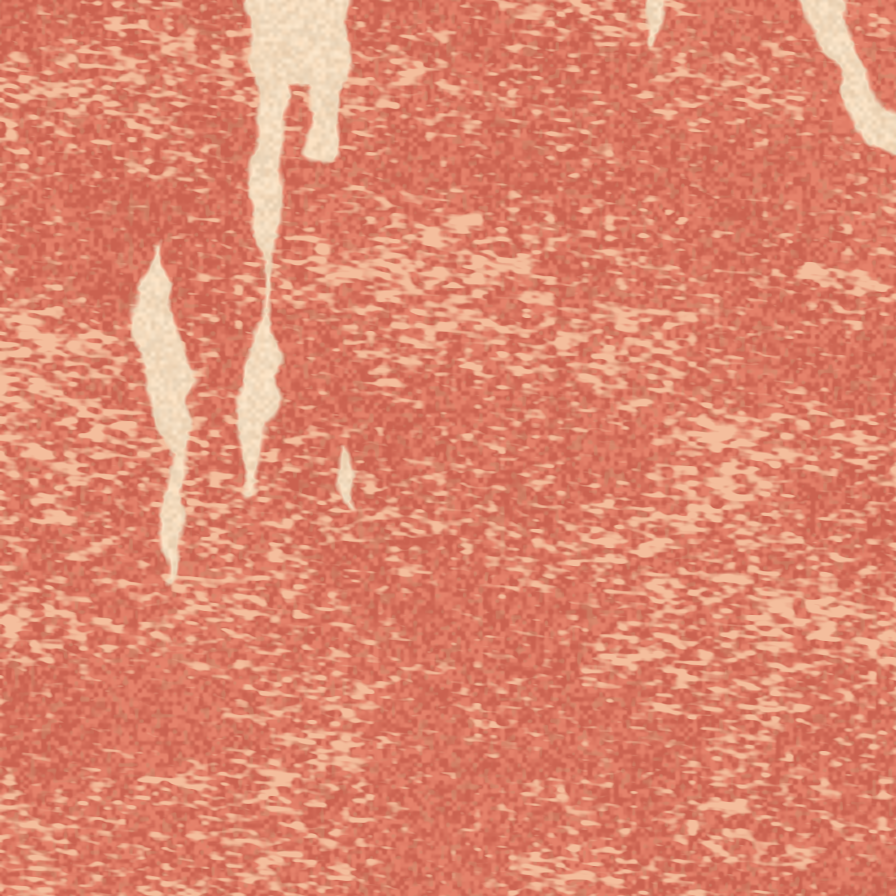
This texture is drawn by a Shadertoy shader. Its source:

```glsl
#define RED    vec3(0.795, 0.385, 0.315)
#define CORAL  vec3(0.900, 0.510, 0.420)
#define PEACH  vec3(0.955, 0.740, 0.610)
#define OLIVE  vec3(0.800, 0.550, 0.430)
#define CREAM  vec3(0.950, 0.855, 0.740)
#define GRAIN_FREQ 205.0
#define FLECK_FREQ vec2(75.0, 180.0)
#define FLECK_START 0.55
#define FLECK_FULL  0.86
#define EDGE_BLUR   0.0035

float hash(vec2 cell) {
    vec3 q = fract(vec3(cell.xyx) * 0.1031);
    q += dot(q, q.yzx + 33.33);
    return fract((q.x + q.y) * q.z);
}

float noise(vec2 p) {
    vec2 cell = floor(p), f = fract(p);
    f = f * f * (3.0 - 2.0 * f);
    float low  = mix(hash(cell), hash(cell + vec2(1, 0)), f.x);
    float high = mix(hash(cell + vec2(0, 1)), hash(cell + vec2(1, 1)), f.x);
    return mix(low, high, f.y);
}

float fbm(vec2 p) {
    float sum = 0.0, weight = 0.5;
    for (int i = 0; i < 4; i++) {
        sum += weight * noise(p);
        p = p * 2.03 + 17.3;
        weight *= 0.5;
    }
    return sum / 0.9375;
}

float glow(vec2 p, vec2 center, vec2 size) {
    vec2 d = (p - center) / size;
    return exp(-dot(d, d));
}

// Segment whose radius (z) changes from end to end
float taper(vec2 p, vec3 a, vec3 b) {
    vec2 along = b.xy - a.xy, rel = p - a.xy;
    float h = clamp(dot(rel, along) / dot(along, along), 0.0, 1.0);
    return length(rel - along * h) - mix(a.z, b.z, h);
}

// Run of paint that swells and thins
float drip(vec2 p, vec3 knots[6]) {
    float d = 1.0;
    for (int i = 0; i < 5; i++) d = min(d, taper(p, knots[i], knots[i + 1]));
    return d;
}

float roundBox(vec2 p, vec2 halfSize, float radius) {
    vec2 q = abs(p) - halfSize + radius;
    return length(max(q, 0.0)) + min(max(q.x, q.y), 0.0) - radius;
}

// Distance to all bare cream areas
float bareAreas(vec2 p) {
    p += 0.014 * (vec2(noise(p * 38.0), noise(p * 38.0 + 50.0)) - 0.5);
    float d = drip(p, vec3[6](
        vec3(0.178, 0.722, 0.003), vec3(0.170, 0.651, 0.025),
        vec3(0.189, 0.577, 0.029), vec3(0.198, 0.492, 0.005),
        vec3(0.191, 0.427, 0.014), vec3(0.191, 0.352, 0.004)));
    d = min(d, drip(p, vec3[6](
        vec3(0.304, 0.915, 0.018), vec3(0.295, 0.755, 0.016),
        vec3(0.298, 0.712, 0.004), vec3(0.298, 0.655, 0.004),
        vec3(0.291, 0.585, 0.024), vec3(0.279, 0.445, 0.004))));
    d = min(d, drip(p, vec3[6](
        vec3(0.900, 1.040, 0.020), vec3(0.915, 1.010, 0.020),
        vec3(0.945, 0.930, 0.013), vec3(0.970, 0.865, 0.016),
        vec3(1.010, 0.843, 0.017), vec3(1.040, 0.840, 0.017))));
    d = min(d, roundBox(p - vec2(0.331, 0.980), vec2(0.057, 0.075), 0.03));
    d = min(d, taper(p, vec3(0.367, 0.930, 0.018), vec3(0.358, 0.832, 0.017)));
    d = min(d, taper(p, vec3(0.382, 0.498, 0.002), vec3(0.385, 0.468, 0.011)));
    d = min(d, taper(p, vec3(0.385, 0.468, 0.011), vec3(0.391, 0.437, 0.003)));
    return min(d, taper(p, vec3(0.737, 1.010, 0.014), vec3(0.728, 0.957, 0.005)));
}

void mainImage(out vec4 fragColor, in vec2 fragCoord) {
    vec2 p = fragCoord / iResolution.y;

    // Fine grain over slow shade changes
    float grain = noise(p * GRAIN_FREQ);
    float tint = noise(p * GRAIN_FREQ * 0.8 + 91.0);
    float shade = fbm(p * vec2(5.0, 4.0) + 7.0) - 0.5;
    vec3 color = mix(RED, CORAL, smoothstep(0.1, 0.95, grain + 0.35 * shade));
    color = mix(color, OLIVE, 0.55 * smoothstep(0.6, 0.95, tint));

    // Short level flecks gathered in worn patches
    vec2 tilted = p + vec2(0.0, 0.08 * p.x);
    float fleck = 0.6 * noise(tilted * FLECK_FREQ)
                + 0.4 * noise(tilted * FLECK_FREQ * 1.45 + 31.0);
    float wear = 0.75 * (fbm(p * vec2(6.0, 10.0) + 3.0) - 0.5)
               + 0.13 * glow(p, vec2(0.65, 0.68), vec2(0.22, 0.28))
               + 0.35 * glow(p, vec2(0.905, 0.700), vec2(0.016))
               + 0.30 * glow(p, vec2(0.690, 0.260), vec2(0.025, 0.016));
    color = mix(color, PEACH, smoothstep(FLECK_START, FLECK_FULL, fleck + wear));

    // Cream runs with soft grainy edges
    float d = bareAreas(p) + 0.004 * (grain - 0.5);
    vec3 cream = CREAM + 0.09 * (grain - 0.5) + vec3(0.0, 0.03, 0.05) * (tint - 0.5);
    color = mix(color, cream, 1.0 - smoothstep(-EDGE_BLUR, EDGE_BLUR, d));

    fragColor = vec4(color, 1.0);
}
```
